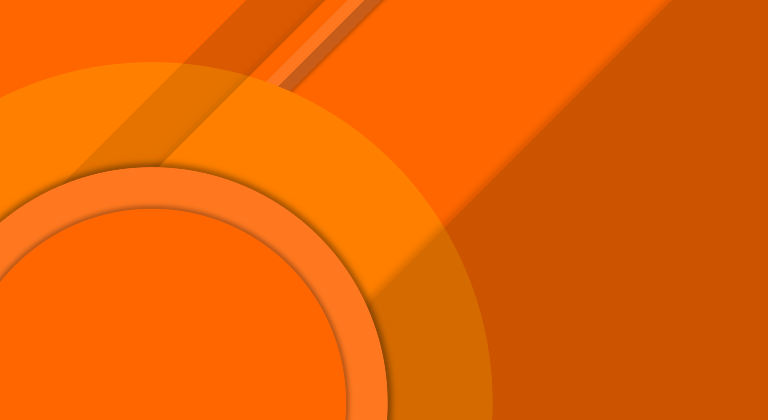
A Shadertoy shader for this background:

```glsl
// Layered paper background: diagonal bands in orange crossed by a wide ring,
// with a pale ring and a disc stacked on top, each casting a soft shadow.
// Shapes are signed distances (negative inside) in units of canvas height.

const vec3 ORANGE = vec3(1.00, 0.40, 0.00);
const vec3 BURNT  = vec3(0.86, 0.35, 0.00);
const vec3 AMBER  = vec3(1.00, 0.50, 0.00);
const vec3 OCHRE  = vec3(0.90, 0.45, 0.00);
const vec3 PEACH  = vec3(1.00, 0.47, 0.12);

// Antialiased coverage of a shape
float cover(float dist, float pixel) {
    return smoothstep(0.5 * pixel, -0.5 * pixel, dist);
}

// Signed distance to a 45 degree band between two diagonal offsets
float bandDistance(float diagonal, float first, float last) {
    return max(first - diagonal, diagonal - last) * 0.70711;
}

// Brightness left by a shadow that fades away outside an edge
float shadow(float dist, float strength, float width) {
    float reach = max(dist, 0.0) / width;
    return 1.0 - strength * exp(-reach * reach);
}

void mainImage(out vec4 fragColor, in vec2 fragCoord) {
    vec2 p = fragCoord / iResolution.y;
    float pixel = 1.0 / iResolution.y;

    // Diagonal coordinate, measured from the upper left corner
    float diagonal = p.x + 1.0 - p.y;
    float darkBand = bandDistance(diagonal, 0.586, 0.775);
    float paleBand = bandDistance(diagonal, 0.828, 0.908);
    float darkSide = (1.601 - diagonal) * 0.70711;

    // Concentric circles
    float radius = length(p - vec2(0.362, 0.041));
    float wideRing = radius - 0.811;
    float paleRing = radius - 0.561;
    float disc = radius - 0.462;

    // Flat layers: the wide ring hides the pale band but shows the dark ones
    float ringMask = cover(wideRing, pixel);
    float darkMask = cover(min(darkBand, darkSide), pixel);
    vec3 lit = mix(ORANGE, PEACH, cover(paleBand, pixel));
    lit *= mix(1.0, shadow(paleBand, 0.22, 0.007), step(0.868, diagonal));
    lit = mix(lit, AMBER, ringMask);
    vec3 shaded = mix(BURNT, OCHRE, ringMask);

    // Soft shading along the diagonal edges
    lit *= shadow(darkSide, 0.12, 0.014);
    shaded *= shadow((0.775 - diagonal) * 0.70711, 0.07, 0.014);
    vec3 color = mix(lit, shaded, darkMask);

    // Raised pale ring and central disc
    color *= shadow(paleRing, 0.32, 0.013);
    vec3 ringColor = PEACH * shadow(disc, 0.25, 0.010);
    color = mix(color, ringColor, cover(paleRing, pixel));
    color = mix(color, ORANGE, cover(disc, pixel));

    fragColor = vec4(color, 1.0);
}
```
